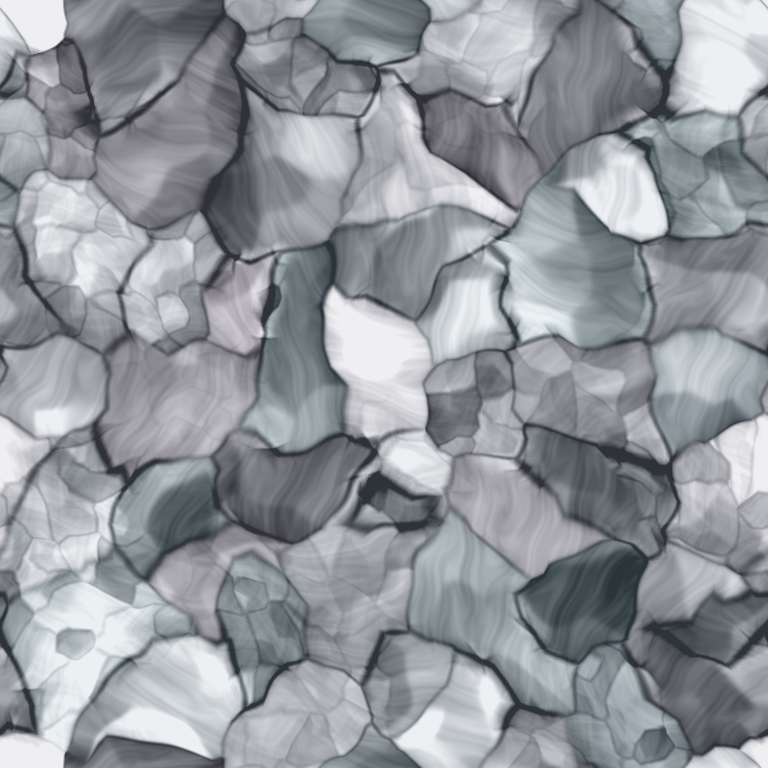
Reproduce this texture procedurally as a three.js fragment shader.

```glsl
// Seamless bed of crushed grey stone: angular shards with tilted facets,
// brushed streaks, splintered patches and dark crevices between them.
// Wrapped cellular noise with a polygonal metric, detailed by layered sines.

#define STONES 7.0        // large shards across the tile
#define CHIPS 16.0        // small splinters across the tile
#define EDGE_SOFT 0.005   // outline softness
#define FACET_SHARP 55.0  // crispness of ridges inside a shard
#define MEAN_TONE 0.665
#define STONE_RANGE 0.56  // tone spread between shards
#define FACET_RANGE 0.36  // tone spread between facets
#define STREAK 0.12       // strength of the brushed streaks
#define CREVICE 0.38      // darkness of the gaps
#define MAUVE vec3(0.000, -0.014, 0.016)
#define TEAL vec3(-0.036, 0.008, 0.028)

varying vec2 vUv;

const float TAU = 6.2831853;
const float SIDES = 6.0;

struct Shard {
  vec2 id;      // wrapped cell, seeds all random choices
  vec2 p;       // position relative to the shard centre
  float reach;  // polygonal distance from the centre
  float d;      // reach divided by the shard size
};

vec3 hash(vec2 p) {
  vec3 q = fract(p.xyx * vec3(0.1031, 0.1030, 0.0973));
  q += dot(q, q.yxz + 33.33);
  return fract((q.xxy + q.yzz) * q.zyx);
}

vec2 direction(float angle) {
  return vec2(cos(angle), sin(angle));
}

// Scaled, jittered normal of one side; z is a random facet tone
vec3 side(vec2 id, float k) {
  vec3 h = hash(id + vec2(31.0 * k + 5.0, 57.0));
  float angle = (k + 0.8 * (h.x - 0.5)) / SIDES * TAU + id.x * 2.4 + id.y * 1.7;
  return vec3(direction(angle) * mix(0.75, 1.3, h.y), h.z);
}

// Folded layered sines, about -1 to 1
float streaks(vec2 p) {
  float sum = 0.0, amp = 0.5;
  for (float i = 0.0; i < 4.0; i++) {
    p += 0.7 * sin(p.yx * 1.2 + vec2(1.7, 0.6) * i);
    sum += amp * sin(p.x + 0.4 * p.y);
    p = mat2(1.6, 1.2, -1.2, 1.6) * p;
    amp *= 0.65;
  }
  return sum;
}

// Nearest and second nearest shard on a wrapped grid
void findShards(vec2 uv, float count, float seed, out Shard a, out Shard b) {
  vec2 g = uv * count;
  a = Shard(vec2(0.0), vec2(0.0), 0.0, 1e3);
  b = a;
  for (float y = -2.0; y <= 2.0; y++)
  for (float x = -2.0; x <= 2.0; x++) {
    vec2 cell = floor(g) + vec2(x, y);
    vec2 id = mod(cell, count) + seed;
    vec3 h = hash(id);
    vec2 p = g - cell - mix(vec2(0.1), vec2(0.9), h.xy);
    float reach = 0.0;
    for (float k = 0.0; k < SIDES; k++) reach = max(reach, dot(p, side(id, k).xy));
    Shard s = Shard(id, p, reach, reach / mix(0.65, 1.35, h.z));
    if (s.d < a.d) { b = a; a = s; }
    else if (s.d < b.d) b = s;
  }
}

// Returns tone, tint and how splintered the shard is
vec3 shade(Shard s) {
  vec3 h = hash(s.id + vec2(211.0, 97.0));
  vec2 axis = direction(h.x * TAU);
  vec2 local = vec2(dot(s.p, axis), dot(s.p, vec2(-axis.y, axis.x)));

  // Tilted flat top, then the flanks, blended by height
  float top = 0.26 + 0.35 * local.x;
  float weight = exp(FACET_SHARP * (top - s.reach));
  float facet = weight * fract(h.x * 7.0 + h.y);
  for (float k = 0.0; k < SIDES; k++) {
    vec3 n = side(s.id, k);
    float w = exp(FACET_SHARP * (dot(s.p, n.xy) - s.reach));
    facet += w * n.z;
    weight += w;
  }
  float tone = MEAN_TONE + STONE_RANGE * (h.y - 0.5) + FACET_RANGE * (facet / weight - 0.5);
  tone += STREAK * streaks(local * vec2(2.0, 6.5) + h.xy * 20.0) + 0.14 * local.y;
  return vec3(tone, fract(h.z * 5.0), smoothstep(0.5, 0.85, h.z));
}

// Shaded shards; edge is zero on the outlines
vec3 shardLayer(vec2 uv, float count, float seed, out float edge) {
  Shard a, b;
  findShards(uv, count, seed, a, b);
  edge = b.d - a.d;
  float soft = EDGE_SOFT * count;
  return mix(shade(b), shade(a), smoothstep(-soft, soft, edge));
}

void main() {
  // Bend the outlines with whole-period waves
  vec2 uv = vUv + 0.010 * sin(TAU * (vUv.yx * vec2(3.0, 4.0) + vUv * vec2(1.0, 2.0)));
  uv += 0.0025 * sin(TAU * (vUv.yx * vec2(13.0, 11.0) + vUv * vec2(5.0, 7.0)));
  vec2 wave = sin(TAU * (vUv * vec2(3.0, 2.0) + vUv.yx * vec2(2.0, -3.0)));
  float rubble = smoothstep(-0.4, 0.9, wave.x * wave.y + 0.4 * wave.x);

  float edge, chipEdge;
  vec3 stone = shardLayer(uv, STONES, 0.0, edge);
  vec3 chip = shardLayer(uv, CHIPS, 40.0, chipEdge);

  // Splinters cover broken shards and fill rubble near the outlines
  float broken = max(0.7 * stone.z, rubble * (1.0 - smoothstep(0.04, 0.28, edge)));
  float tone = mix(stone.x, 0.35 * stone.x + 0.65 * chip.x, broken);
  tone -= 0.16 * broken * (1.0 - smoothstep(0.0, 0.12, chipEdge));

  // Dark gaps with a soft shadow beside them
  tone -= CREVICE * mix(0.3, 1.0, rubble) * (1.0 - smoothstep(0.0, 0.08, edge));
  tone -= 0.10 * exp(-7.0 * edge);
  tone = clamp(tone, 0.20, 0.94);

  vec3 tint = mix(MAUVE, TEAL, stone.y) * (1.0 - 0.5 * smoothstep(0.7, 0.94, tone));
  gl_FragColor = vec4(tone + tint, 1.0);
}
```
